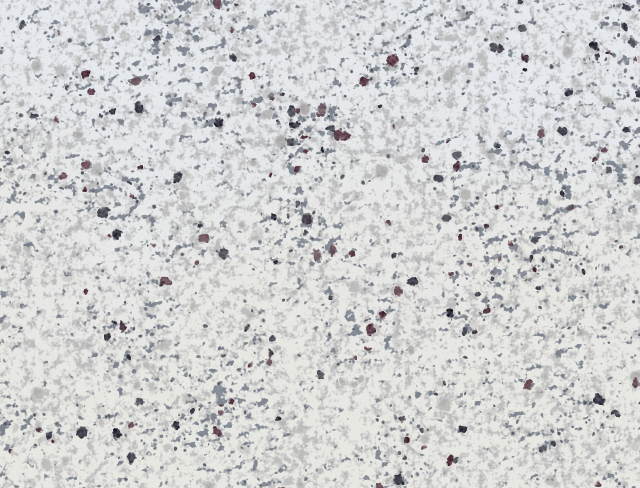
Reproduce this texture procedurally as a Shadertoy shader.

```glsl
// White granite: pale mottled ground with grey grains, slate flecks and clustered dark garnet specks.

// Colours
const vec3 COOL_WHITE = vec3(0.900, 0.912, 0.928);
const vec3 WARM_WHITE = vec3(0.908, 0.908, 0.892);
const vec3 MOTTLE_GREY = vec3(0.740, 0.738, 0.742);
const vec3 PALE_GRAIN = vec3(0.600, 0.590, 0.585);
const vec3 SLATE = vec3(0.400, 0.435, 0.490);
const vec3 CHARCOAL = vec3(0.190, 0.195, 0.240);
const vec3 GARNET = vec3(0.335, 0.205, 0.255);

// Sizes are in canvas heights, cell counts are per canvas height
const float EDGE_SOFTNESS = 0.0022;
const float RAGGEDNESS = 0.008;
const float PALE_CELLS = 27.0;
const float DARK_CELLS = 30.0;
const float CRUMB_CELLS = 68.0;
const float PALE_DENSITY = 0.26;
const float DARK_DENSITY = 0.44;
const float CRUMB_DENSITY = 0.36;
const vec2 PALE_RADII = vec2(0.005, 0.014);
const vec2 DARK_RADII = vec2(0.0045, 0.0125);
const vec2 CRUMB_RADII = vec2(0.0018, 0.0046);
const vec2 FLECK_SCALE = vec2(36.0, 62.0);
const float FLECK_ANGLE = -0.3;

// Integer hash: three random values in 0..1 per cell and seed
vec3 hash3(vec2 cell, int seed) {
    uvec3 v = uvec3(ivec3(ivec2(cell), seed)) * 1664525u + 1013904223u;
    v.x += v.y * v.z; v.y += v.z * v.x; v.z += v.x * v.y;
    v ^= v >> 16u;
    v.x += v.y * v.z; v.y += v.z * v.x; v.z += v.x * v.y;
    return vec3(v >> 8u) / 16777216.0;
}

mat2 rotation(float a) {
    float c = cos(a), s = sin(a);
    return mat2(c, s, -s, c);
}

float cornerSlope(vec2 cell, vec2 corner, vec2 f) {
    float a = 6.2832 * hash3(cell + corner, 7).x;
    return dot(vec2(cos(a), sin(a)), f - corner);
}

// Gradient noise, roughly -0.7..0.7
float noise(vec2 p) {
    vec2 i = floor(p), f = p - i;
    vec2 u = f * f * f * (f * (f * 6.0 - 15.0) + 10.0);
    vec2 e = vec2(1.0, 0.0);
    return mix(mix(cornerSlope(i, e.yy, f), cornerSlope(i, e.xy, f), u.x),
               mix(cornerSlope(i, e.yx, f), cornerSlope(i, e.xx, f), u.x), u.y);
}

// Where dark minerals gather, 0..1
float clusterMask(vec2 p) {
    float n = noise(p * 6.0 + 3.7) + 0.55 * noise(p * 15.0 + 21.3);
    return smoothstep(-0.12, 0.5, n);
}

// Scattered ragged ellipses: x = coverage, y = random tint of the covering grain
vec2 grains(vec2 p, float cells, float density, vec2 radii, float clustering, float ragged, float soft, int seed) {
    vec2 home = floor(p * cells);
    vec2 result = vec2(0.0);
    for (int y = -1; y <= 1; y++)
    for (int x = -1; x <= 1; x++) {
        vec2 cell = home + vec2(x, y);
        vec3 place = hash3(cell, seed);
        vec3 shape = hash3(cell, seed + 1);
        vec2 centre = (cell + place.xy) / cells;
        float chance = density * mix(1.0, clusterMask(centre), clustering);
        if (place.z > chance) continue;
        vec2 q = rotation(3.1416 * shape.x) * (p - centre);
        q.y *= mix(1.0, 1.7, shape.z);
        float radius = mix(radii.x, radii.y, shape.y * shape.y);
        float cover = smoothstep(soft, -soft, length(q) - radius + ragged);
        if (cover > result.x) result = vec2(cover, fract(shape.x * 17.0 + shape.z));
    }
    return result;
}

void mainImage(out vec4 fragColor, in vec2 fragCoord) {
    vec2 p = fragCoord / iResolution.y;
    float soft = max(EDGE_SOFTNESS, 0.75 / iResolution.y);

    float coarse = noise(p * 46.0);
    float medium = noise(p * 95.0 + 11.0);
    float fine = noise(p * 180.0 + 29.0);
    float ragged = RAGGEDNESS * (0.7 * medium + 0.55 * fine);
    float cluster = clusterMask(p);

    // Ground: cool at the top, warm below, with fine grey mottling
    float warmth = smoothstep(0.95, 0.25, p.y + 0.35 * noise(p * 2.3 + 5.0));
    vec3 color = mix(COOL_WHITE, WARM_WHITE, warmth);
    float mottle = 0.65 * coarse + 0.55 * medium + 0.45 * fine + 0.25 * noise(p * 9.0 + 40.0);
    color = mix(color, MOTTLE_GREY, smoothstep(-0.15, 0.47, mottle));

    // Translucent grey-beige grains
    vec2 pale = grains(p, PALE_CELLS, PALE_DENSITY, PALE_RADII, 0.4, ragged * 1.3, soft * 1.5, 100);
    color = mix(color, PALE_GRAIN, pale.x * mix(0.2, 0.65, pale.y));

    // Slate flecks, drawn out along the veins
    vec2 veins = rotation(FLECK_ANGLE) * p * FLECK_SCALE;
    float fleck = noise(veins + 60.0) + 0.45 * medium + 0.3 * fine;
    float fleckZone = 0.22 * cluster + 0.3 * noise(p * 4.0 + 80.0);
    color = mix(color, SLATE, 0.75 * smoothstep(0.34, 0.62, fleck + fleckZone));

    // Small dark crumbs around the clusters
    vec2 crumb = grains(p, CRUMB_CELLS, CRUMB_DENSITY, CRUMB_RADII, 0.9, ragged * 0.5, soft, 200);
    vec3 crumbColor = mix(CHARCOAL, SLATE, crumb.y);
    color = mix(color, crumbColor, crumb.x * 0.8);

    // Large charcoal and garnet grains with a mottled interior
    vec2 dark = grains(p, DARK_CELLS, DARK_DENSITY, DARK_RADII, 0.95, ragged, soft, 300);
    vec3 darkColor = mix(CHARCOAL, GARNET, smoothstep(0.4, 0.65, dark.y));
    darkColor += 0.16 * (medium + fine);
    color = mix(color, darkColor, dark.x * mix(0.7, 1.0, fract(dark.y * 7.0)));

    fragColor = vec4(clamp(color, 0.0, 1.0), 1.0);
}
```
